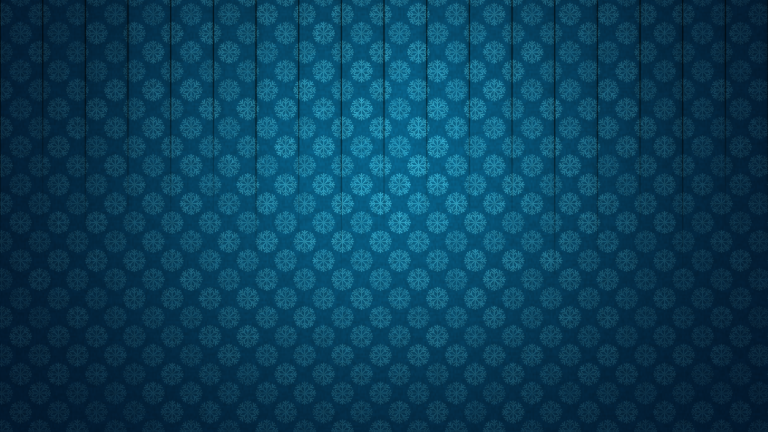
This pattern is drawn by a WebGL 1 fragment shader. Its source:

```glsl
precision highp float;
uniform vec2 u_resolution;

// Lengths are fractions of the canvas height
#define CELL 0.0877
#define LATTICE_ORIGIN vec2(0.530, 0.704)
#define FLAKE_RADIUS 0.29
#define STROKE 0.016
#define PLANK 0.09877
#define SEAM_WIDTH 0.0016
#define GLOW_CENTER vec2(0.889, 0.64)
#define GLOW_SIZE vec2(0.60, 0.55)
#define GRAIN 0.10
#define EDGE_COLOR vec3(0.008, 0.085, 0.165)
#define GLOW_COLOR vec3(0.030, 0.385, 0.535)
#define INK_COLOR vec3(0.130, 0.210, 0.190)

const float PI = 3.14159265;

float hash(vec2 p) {
  return fract(sin(dot(p, vec2(12.9898, 78.233))) * 43758.5453);
}

float valueNoise(vec2 p) {
  vec2 i = floor(p), f = fract(p);
  f = f * f * (3.0 - 2.0 * f);
  return mix(mix(hash(i), hash(i + vec2(1.0, 0.0)), f.x),
             mix(hash(i + vec2(0.0, 1.0)), hash(i + 1.0), f.x), f.y);
}

float segmentDistance(vec2 p, vec2 a, vec2 b) {
  vec2 ab = b - a;
  float t = clamp(dot(p - a, ab) / dot(ab, ab), 0.0, 1.0);
  return length(p - a - ab * t);
}

// Eight arms folded into one, each with two pairs of barbs
float flakeDistance(vec2 p) {
  float sector = PI / 4.0;
  float angle = atan(p.y, p.x + 1e-6);
  angle = abs(mod(angle + 0.5 * sector, sector) - 0.5 * sector);
  vec2 q = length(p) * vec2(cos(angle), sin(angle));
  float d = segmentDistance(q, vec2(0.0), vec2(FLAKE_RADIUS, 0.0));
  for (int i = 0; i < 2; i++) {
    float root = FLAKE_RADIUS * (0.48 + 0.24 * float(i));
    vec2 tip = vec2(root, 0.0) + FLAKE_RADIUS * vec2(0.20, 0.22);
    d = min(d, segmentDistance(q, vec2(root, 0.0), tip));
  }
  return d;
}

// Staggered lattice of flakes; returns ink coverage
float flakeInk(vec2 p, float pixel) {
  vec2 u = (p - LATTICE_ORIGIN) / CELL;
  vec2 corner = floor(u + 0.5);
  vec2 middle = floor(u) + 0.5;
  vec2 id = distance(u, corner) < distance(u, middle) ? corner : middle;
  vec2 q = u - id;
  float aa = pixel / CELL;
  float lines = 1.0 - smoothstep(-0.5 * aa, 0.5 * aa, flakeDistance(q) - STROKE);
  float disc = 1.0 - smoothstep(-aa, aa, length(q) - FLAKE_RADIUS);
  float wear = mix(0.8, 1.1, hash(id)) * mix(0.75, 1.15, valueNoise(p * 110.0));
  return wear * (0.85 * lines + 0.22 * disc);
}

// Brightness of boards whose joints fade out toward the bottom
float plankShade(vec2 p, float pixel) {
  float seam = floor(p.x / PLANK + 0.5);
  float offset = p.x - seam * PLANK;
  float reach = 0.25 + 0.2 * hash(vec2(seam, 3.0));
  float fade = smoothstep(reach, reach + 0.5, p.y);
  float joint = 1.0 - smoothstep(-0.5 * pixel, 0.5 * pixel, abs(offset) - SEAM_WIDTH);
  float shadow = exp(-abs(offset) / 0.007);
  float bevel = exp(-pow((offset - 0.005) / 0.002, 2.0));
  float tone = hash(vec2(floor(p.x / PLANK), 7.0)) - 0.5;
  return 1.0 + fade * (0.06 * tone + 0.08 * bevel - 0.38 * joint - 0.18 * shadow);
}

void main() {
  float pixel = 1.0 / u_resolution.y;
  vec2 p = gl_FragCoord.xy * pixel;

  // Light falling off from above the center
  vec2 fromGlow = (p - GLOW_CENTER) / GLOW_SIZE;
  float glow = exp(-dot(fromGlow, fromGlow));
  vec3 color = mix(EDGE_COLOR, GLOW_COLOR, glow);

  // Printed flakes, then boards and woven grain
  color += INK_COLOR * flakeInk(p, pixel) * mix(0.22, 1.0, glow);
  color *= plankShade(p, pixel);
  float grain = 0.6 * valueNoise(p * vec2(260.0, 150.0))
              + 0.4 * valueNoise(p * vec2(70.0, 240.0) + 17.0);
  color *= 1.0 + GRAIN * 2.0 * (grain - 0.5);

  gl_FragColor = vec4(clamp(color, 0.0, 1.0), 1.0);
}
```
